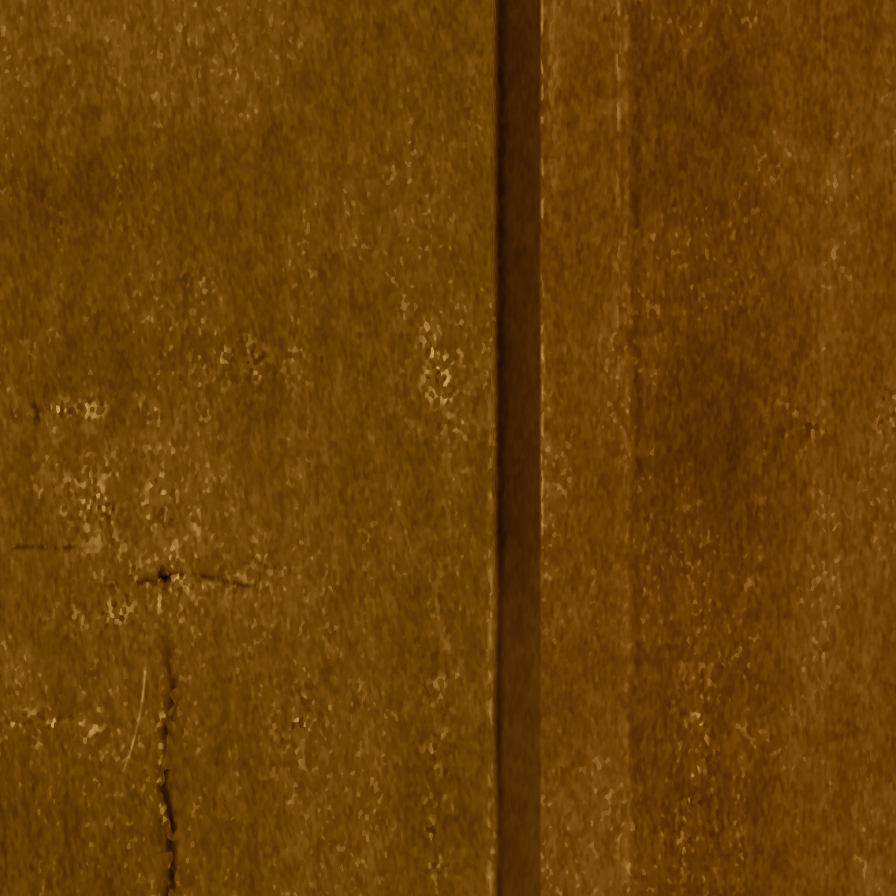
This texture is drawn by a WebGL 2 fragment shader. Its source:

```glsl
#version 300 es
precision highp float;
// Old varnished wooden boards with a dark vertical groove and a raised bead.
// Stretched soft cellular noise makes grain and flecks; Gaussian patches place
// the wear, and one tone value is finally mapped to a brown-gold ramp.
uniform vec2 u_resolution;
out vec4 fragColor;

vec3 hash3(vec2 p) {
  vec3 q = fract(vec3(p.xyx) * vec3(0.1031, 0.103, 0.0973));
  q += dot(q, q.yxz + 33.33);
  return fract((q.xxy + q.yzz) * q.zyx);
}

// Cellular noise: random cell values blended around jittered centres.
float softCells(vec2 p) {
  vec2 cell = floor(p), f = p - cell;
  float sum = 0.0, total = 0.0;
  for (int j = -1; j <= 1; j++)
  for (int i = -1; i <= 1; i++) {
    vec2 o = vec2(i, j);
    vec3 h = hash3(cell + o + 57.0);
    vec2 d = o + h.xy - f;
    float w = exp(-6.0 * dot(d, d));
    sum += w * h.z;
    total += w;
  }
  return sum / total;
}

float blob(vec2 p, vec2 centre, vec2 radius) {
  vec2 d = (p - centre) / radius;
  return exp(-dot(d, d));
}

float line(float x, float centre, float width) {
  float d = (x - centre) / width;
  return exp(-d * d);
}

float band(float x, float a, float b, float soft) {
  return smoothstep(a - soft, a + soft, x) - smoothstep(b - soft, b + soft, x);
}

// Worn spots: centre, then radii.
const vec4 WEAR[12] = vec4[12](
  vec4(0.21, 0.68, 0.022, 0.025), vec4(0.27, 0.595, 0.055, 0.03),
  vec4(0.08, 0.542, 0.09, 0.012), vec4(0.13, 0.44, 0.08, 0.05),
  vec4(0.22, 0.362, 0.10, 0.022), vec4(0.13, 0.32, 0.06, 0.025),
  vec4(0.05, 0.19, 0.09, 0.018), vec4(0.33, 0.2, 0.025, 0.035),
  vec4(0.49, 0.58, 0.035, 0.06), vec4(0.89, 0.53, 0.025, 0.03),
  vec4(0.99, 0.54, 0.018, 0.025), vec4(0.775, 0.11, 0.025, 0.12));

void main() {
  vec2 p = gl_FragCoord.xy / u_resolution;
  float leftBoard = 1.0 - smoothstep(0.546, 0.556, p.x);
  float rightBoard = smoothstep(0.695, 0.715, p.x);

  // Grain from broad clouds down to fine fibres
  float clouds = softCells(p * vec2(9.0, 8.0) + 3.0) - 0.5;
  float streaks = softCells(p * vec2(48.0, 4.0) + 11.0) - 0.5;
  float mottling = softCells(p * vec2(70.0, 45.0) + 23.0) - 0.5;
  vec2 slant = vec2(p.x + 0.1 * p.y * leftBoard, p.y);
  float fibres = softCells(slant * vec2(270.0, 110.0) + 41.0) - 0.5;
  float specks = softCells(p * vec2(240.0, 165.0) + 71.0);
  float tone = 0.421 + 0.04 * clouds + 0.04 * streaks + 0.045 * mottling;
  tone += 0.09 * fibres + 0.05 * (specks - 0.5);

  // Broad light and shade over the boards
  tone += 0.022 * blob(p, vec2(0.1, 0.95), vec2(0.3, 0.12));
  tone -= 0.045 * blob(p, vec2(0.05, 0.79), vec2(0.17, 0.06));
  tone -= 0.03 * blob(p, vec2(0.12, 0.6), vec2(0.16, 0.05));
  tone += 0.03 * blob(p, vec2(0.16, 0.4), vec2(0.2, 0.13));
  tone -= 0.035 * blob(p, vec2(0.08, 0.06), vec2(0.14, 0.14));
  tone -= 0.032 * band(p.x, 0.72, 0.86, 0.03);
  tone -= 0.03 * blob(p, vec2(0.79, 0.5), vec2(0.09, 0.14));
  tone += 0.02 * smoothstep(0.84, 0.92, p.x);

  // Clustered bright flecks, with smaller pits between them
  float wear = 0.8 * blob(p, vec2(0.483, 0.14), vec2(0.02, 0.18));
  for (int i = 0; i < 12; i++) wear += blob(p, WEAR[i].xy, WEAR[i].zw);
  wear = min(wear, 1.2) * smoothstep(-0.35, 0.3, mottling);
  float fleck = smoothstep(0.62, 0.86, specks);
  tone += wear * (0.018 + 0.22 * fleck);
  tone -= wear * 0.11 * smoothstep(0.33, 0.12, specks);
  tone += 0.1 * smoothstep(0.8, 0.95, specks) * smoothstep(-0.1, 0.3, clouds + streaks);

  // Dark knots and broken cracks on the left board
  float broken = smoothstep(0.35, 0.6, softCells(p * vec2(150.0, 85.0) + 95.0));
  float crackX = 0.188 + 0.004 * sin(p.y * 34.0) + 0.002 * sin(p.y * 91.0);
  float crack = line(p.x, crackX, 0.005) * (1.0 - smoothstep(0.2, 0.32, p.y));
  float seamY = 0.352 + 0.006 * sin(p.x * 38.0);
  float seam = line(p.y, seamY, 0.0035) * band(p.x, 0.12, 0.29, 0.02);
  float knots = blob(p, vec2(0.185, 0.353), vec2(0.012, 0.014))
              + 0.7 * blob(p, vec2(0.184, 0.423), vec2(0.012, 0.012))
              + 0.7 * blob(p, vec2(0.04, 0.54), vec2(0.006, 0.016));
  float grime = line(p.y, 0.389, 0.003) * (1.0 - smoothstep(0.05, 0.16, p.x));
  tone -= broken * (0.22 * crack + 0.14 * seam + 0.12 * grime) + 0.22 * knots * (0.2 + 0.8 * broken);
  tone += 0.2 * fleck * line(p.x, crackX - 0.007, 0.005) * (1.0 - smoothstep(0.2, 0.3, p.y));

  // One pale curved scratch
  float s = (p.y - 0.14) / 0.115;
  float scratchX = 0.138 + 0.024 * s + 0.02 * s * (1.0 - s);
  tone += 0.26 * line(p.x, scratchX, 0.0016) * band(s, 0.0, 1.0, 0.06) * (0.5 + 0.5 * broken);

  // Bead: chipped left edge, thin crest and shadow behind it
  float chips = smoothstep(0.42, 0.78, softCells(p * vec2(190.0, 80.0) + 131.0));
  float upper = smoothstep(0.32, 0.42, p.y);
  float top = smoothstep(0.45, 0.9, p.y);
  tone += 0.008 * band(p.x, 0.61, 0.69, 0.008);
  tone += line(p.x, 0.616, 0.009) * smoothstep(0.65, 0.85, p.y) * (0.015 + 0.08 * chips);
  tone += line(p.x, 0.605, 0.002) * (0.01 + 0.2 * chips * upper);
  tone += line(p.x, 0.690, 0.0028) * chips * (0.04 + 0.13 * top);
  tone += line(p.x, 0.699, 0.004) * (0.025 + 0.06 * chips);
  tone -= line(p.x, 0.711, 0.008) * (0.03 + 0.03 * smoothstep(0.3, 0.6, p.y));

  // Groove: deep shadow on the left, paler floor toward the bottom
  tone += 0.15 * line(p.x, 0.547, 0.003) * chips * (1.0 - smoothstep(0.45, 0.6, p.y));
  float grooveLeft = 0.554 + 0.0015 * sin(p.y * 23.0) * (1.0 - upper);
  float groove = smoothstep(-0.005, 0.005, p.x - grooveLeft) * (1.0 - smoothstep(0.601, 0.605, p.x));
  float floorTone = mix(0.315, 0.255, smoothstep(0.25, 0.42, p.y)) + 0.05 * fibres + 0.03 * mottling;
  floorTone += 0.03 * smoothstep(0.575, 0.6, p.x);
  floorTone -= 0.11 * line(p.x, 0.556, mix(0.005, 0.009, upper));
  tone = mix(tone, floorTone, groove);

  // Brown-gold ramp, slightly redder right of the groove
  float t = clamp(tone, 0.08, 0.78);
  float k = t - 0.24;
  float green = 0.12 + 0.62 * k + 0.6 * k * abs(k);
  green += 0.005 * leftBoard - 0.009 * rightBoard - 0.006 * band(p.x, 0.605, 0.7, 0.004);
  fragColor = vec4(t, green, 0.012 + 0.95 * max(t - 0.44, 0.0), 1.0);
}
```
